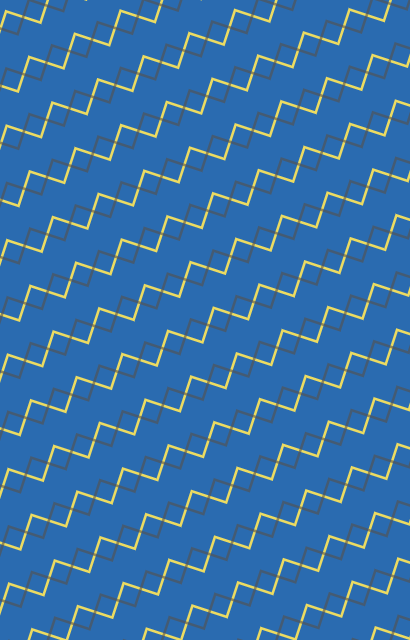
This pattern is drawn by a Shadertoy shader. Its source:

```glsl
#define PERIOD 0.0800
#define ANGLE 0.4690
#define PEAK vec2(0.0104, 0.8034)
#define LINE_WIDTH 0.050
#define BLUE vec3(0.165, 0.420, 0.690)
#define YELLOW vec3(0.925, 0.860, 0.380)
#define SHADE vec3(0.340, 0.310, 0.280)
#define SHADE_OPACITY 0.58

// Distance to the nearest row of a right-angled zigzag with unit period
float zigzagDistance(vec2 p) {
    float height = -abs(fract(p.x + 0.5) - 0.5);
    float offset = p.y - height;
    return abs(fract(offset + 0.5) - 0.5) * inversesqrt(2.0);
}

// Antialiased coverage of a stroke
float stroke(float dist, float pixel) {
    return clamp(0.5 + (0.5 * LINE_WIDTH - dist) / pixel, 0.0, 1.0);
}

void mainImage(out vec4 fragColor, in vec2 fragCoord) {
    // Tilted square lattice, one zigzag tooth per cell
    vec2 along = vec2(cos(ANGLE), sin(ANGLE));
    vec2 across = vec2(-along.y, along.x);
    vec2 uv = fragCoord / iResolution.y - PEAK;
    vec2 p = vec2(dot(uv, along), dot(uv, across)) / PERIOD;
    float pixel = 1.0 / (iResolution.y * PERIOD);

    // Bright zigzag, crossed by a muted copy shifted by half a tooth
    float bright = stroke(zigzagDistance(p), pixel);
    float muted = stroke(zigzagDistance(p + vec2(0.5, 0.0)), pixel);

    vec3 color = mix(BLUE, YELLOW, bright);
    color = mix(color, SHADE, muted * SHADE_OPACITY);
    fragColor = vec4(color, 1.0);
}
```
